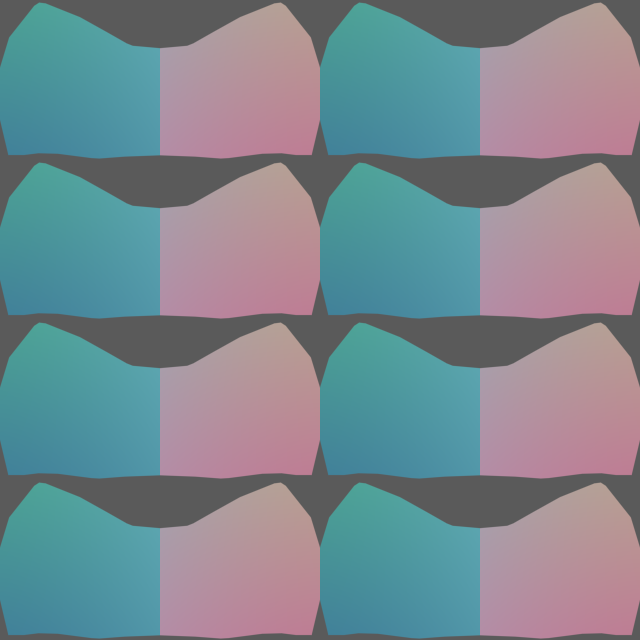
Reproduce this pattern procedurally as a Shadertoy shader.

```glsl
// Grid of mirrored two-tone winged panels, teal on the left and rose on the right, over grey.
#define COLUMNS 2.0
#define ROWS 4.0
#define GROUND vec3(0.353)
#define FALLOFF 1.5
#define CORNERS 21

// Right half of the panel outline: x from the axis to the side, y from the base up.
const vec2 OUTLINE[CORNERS] = vec2[CORNERS](
    vec2(-0.10, 0.690), vec2(0.17, 0.714), vec2(0.208, 0.729), vec2(0.333, 0.80),
    vec2(0.50, 0.893), vec2(0.715, 0.979), vec2(0.755, 0.984), vec2(0.786, 0.964),
    vec2(0.943, 0.766), vec2(1.0, 0.578), vec2(1.03, 0.45), vec2(1.03, 0.37),
    vec2(1.0, 0.25), vec2(0.948, 0.031), vec2(0.85, 0.031), vec2(0.76, 0.042),
    vec2(0.64, 0.039), vec2(0.43, 0.012), vec2(0.38, 0.009), vec2(0.22, 0.021),
    vec2(-0.10, 0.033));

// Signed distance to the outline, negative inside.
float panelDistance(vec2 p) {
    float nearest = 1e3;
    float side = 1.0;
    for (int i = 0; i < CORNERS; i++) {
        vec2 a = OUTLINE[i];
        vec2 b = OUTLINE[(i + 1) % CORNERS];
        vec2 edge = b - a;
        vec2 toP = p - a;
        vec2 offset = toP - edge * clamp(dot(toP, edge) / dot(edge, edge), 0.0, 1.0);
        nearest = min(nearest, dot(offset, offset));
        // Flip the sign for each edge crossed by a horizontal ray.
        if ((a.y > p.y) != (b.y > p.y) && p.x < a.x + edge.x * toP.y / edge.y) side = -side;
    }
    return side * sqrt(nearest);
}

// Gradients run from base to top and from the outer side to the axis.
vec3 tealWing(float height, float inward) {
    vec3 outer = mix(vec3(0.255, 0.50, 0.60), vec3(0.30, 0.64, 0.58), height);
    vec3 inner = mix(vec3(0.32, 0.59, 0.66), vec3(0.375, 0.67, 0.70), height);
    return mix(outer, inner, inward);
}

vec3 roseWing(float height, float inward) {
    vec3 outer = mix(vec3(0.745, 0.485, 0.58), vec3(0.715, 0.63, 0.575), height);
    vec3 inner = mix(vec3(0.705, 0.55, 0.65), vec3(0.64, 0.645, 0.675), height);
    return mix(outer, inner, inward);
}

void mainImage(out vec4 fragColor, in vec2 fragCoord) {
    // Each cell is two units wide and one unit tall.
    vec2 p = fragCoord / iResolution.xy * vec2(2.0 * COLUMNS, ROWS);
    p = vec2(mod(p.x, 2.0) - 1.0, fract(p.y));
    float pixel = ROWS / iResolution.y;

    // Colour the two wings and join them at the axis.
    float inward = pow(max(1.0 - abs(p.x), 0.0), FALLOFF);
    float right = smoothstep(-0.5 * pixel, 0.5 * pixel, p.x);
    vec3 panel = mix(tealWing(p.y, inward), roseWing(p.y, inward), right);

    // Lay the panel over the ground.
    float d = panelDistance(vec2(abs(p.x), p.y));
    float cover = 1.0 - smoothstep(-0.75 * pixel, 0.75 * pixel, d);
    fragColor = vec4(mix(GROUND, panel, cover), 1.0);
}
```
